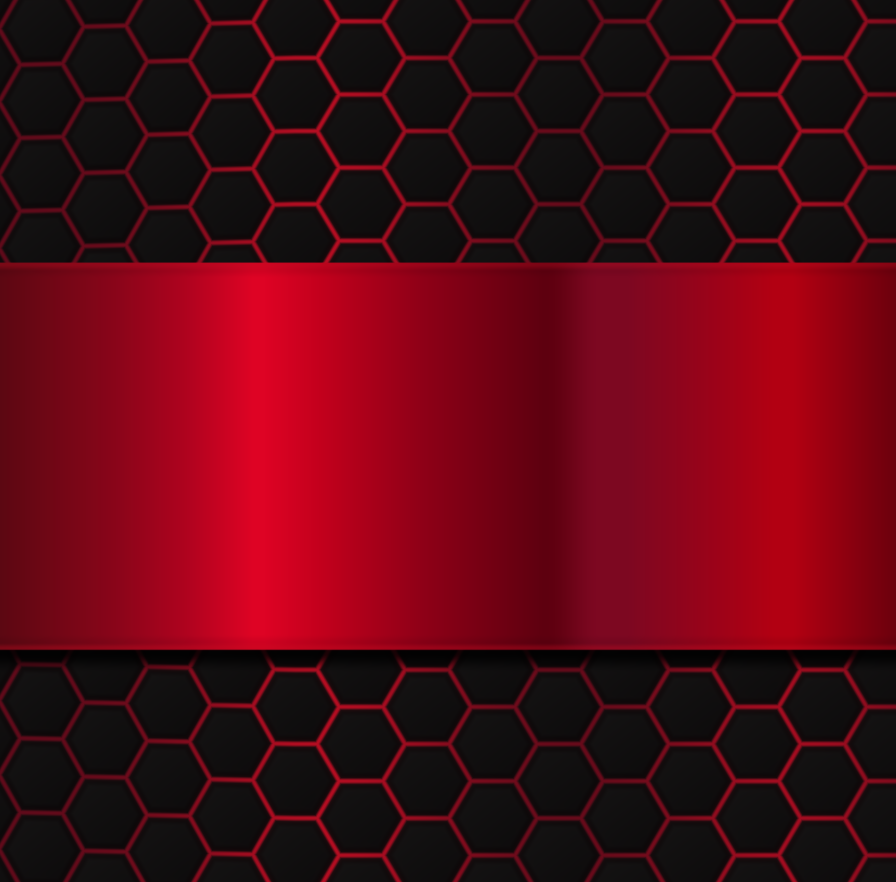
Write a WebGL 2 fragment shader that draws this background.

```glsl
#version 300 es
precision highp float;
// Glossy red metal band across a dark honeycomb grille with red seams.
uniform vec2 u_resolution;
out vec4 fragColor;

const float BAND_LOW = 0.259;
const float BAND_HIGH = 0.691;

// Offset from the centre of the nearest flat-topped hexagon of height 1.
vec2 hexOffset(vec2 g) {
  vec2 period = vec2(1.732, 1.0);
  vec2 a = mod(g + 0.5 * period, period) - 0.5 * period;
  vec2 b = mod(g, period) - 0.5 * period;
  return dot(a, a) < dot(b, b) ? a : b;
}

// Bell-shaped highlight.
float glow(float x, float centre, float width) {
  float d = (x - centre) / width;
  return exp(-d * d);
}

vec3 honeycomb(vec2 p, float pixel) {
  bool upper = p.y > 0.5;
  float pitch = upper ? 0.0816 : 0.0828;
  float left = max(0.3294 - p.x, 0.0);

  // The grid tightens slightly toward the left side.
  float column = (p.x - 0.3294) / (p.x < 0.3294 ? 0.0708 : 0.0736);
  float row = upper ? p.y - 0.8786 + 0.025 * left : p.y - 0.1954 - 0.021 * left;
  vec2 h = hexOffset(vec2(column * 0.866, row / pitch));
  vec2 q = abs(h);
  float edge = 0.5 - max(q.y, dot(q, vec2(0.866, 0.5)));

  // Recessed cell with a dark rim and soft sheen.
  float sheen = clamp(0.5 + 0.5 * h.y - 0.4 * h.x, 0.0, 1.0);
  vec3 cell = mix(vec3(0.043, 0.037, 0.039), vec3(0.085, 0.08, 0.08), sheen);
  cell *= mix(0.6, 1.0, smoothstep(0.06, 0.14, edge));

  // Soft seams catch light in the same places as the band.
  float light = glow(p.x, 0.36, 0.16) + 0.8 * glow(p.x, 0.88, 0.14);
  vec3 seam = mix(vec3(0.37, 0.04, 0.10), vec3(0.70, 0.05, 0.13), min(light, 1.0));
  float aa = pixel / pitch;
  float line = 1.0 - smoothstep(0.012 - 0.5 * aa, 0.044 + 0.5 * aa, edge);
  cell += seam * 0.18 * exp(-max(edge - 0.03, 0.0) * 32.0);
  return mix(cell, seam, line);
}

// Linear blend toward a colour between two positions.
vec3 ramp(vec3 from, vec3 to, float a, float b, float x) {
  return mix(from, to, clamp((x - a) / (b - a), 0.0, 1.0));
}

// Horizontal sweep of reflections along the metal.
vec3 metal(float x) {
  vec3 c = ramp(vec3(0.36, 0.03, 0.07), vec3(0.54, 0.02, 0.10), 0.0, 0.13, x);
  c = ramp(c, vec3(0.69, 0.01, 0.12), 0.13, 0.21, x);
  c = ramp(c, vec3(0.87, 0.01, 0.14), 0.21, 0.282, x);
  c = ramp(c, vec3(0.76, 0.0, 0.11), 0.295, 0.36, x);
  c = ramp(c, vec3(0.56, 0.0, 0.09), 0.36, 0.47, x);
  c = ramp(c, vec3(0.37, 0.0, 0.06), 0.47, 0.605, x);
  c = mix(c, vec3(0.49, 0.03, 0.13), smoothstep(0.61, 0.67, x));
  c = ramp(c, vec3(0.60, 0.01, 0.10), 0.70, 0.79, x);
  c = ramp(c, vec3(0.70, 0.0, 0.07), 0.79, 0.865, x);
  return ramp(c, vec3(0.42, 0.0, 0.05), 0.885, 1.0, x);
}

void main() {
  vec2 p = gl_FragCoord.xy / u_resolution * vec2(1.0, 0.984);
  float pixel = 1.0 / u_resolution.x;

  // Grille, shaded by the band above it.
  vec3 color = honeycomb(p, pixel);
  float below = max(BAND_LOW - p.y, 0.0);
  float shadow = p.y < 0.5 ? 1.0 - smoothstep(0.004, 0.026, below) : 0.0;
  color *= 1.0 - 0.85 * shadow;

  // Band with thin bright lips along both edges.
  vec3 band = metal(p.x);
  float topLip = smoothstep(BAND_HIGH - 0.010, BAND_HIGH - 0.002, p.y);
  float lowLip = 1.0 - smoothstep(BAND_LOW + 0.002, BAND_LOW + 0.008, p.y);
  float bevel = 1.0 - smoothstep(0.008, 0.018, min(p.y - BAND_LOW, BAND_HIGH - p.y));
  band *= 1.0 - 0.07 * bevel;
  band = mix(band, band * 0.7 + vec3(0.24, 0.015, 0.04), max(topLip, lowLip));
  float inside = smoothstep(BAND_LOW - pixel, BAND_LOW + pixel, p.y)
    * (1.0 - smoothstep(BAND_HIGH - pixel, BAND_HIGH + pixel, p.y));
  fragColor = vec4(mix(color, band, inside), 1.0);
}
```
